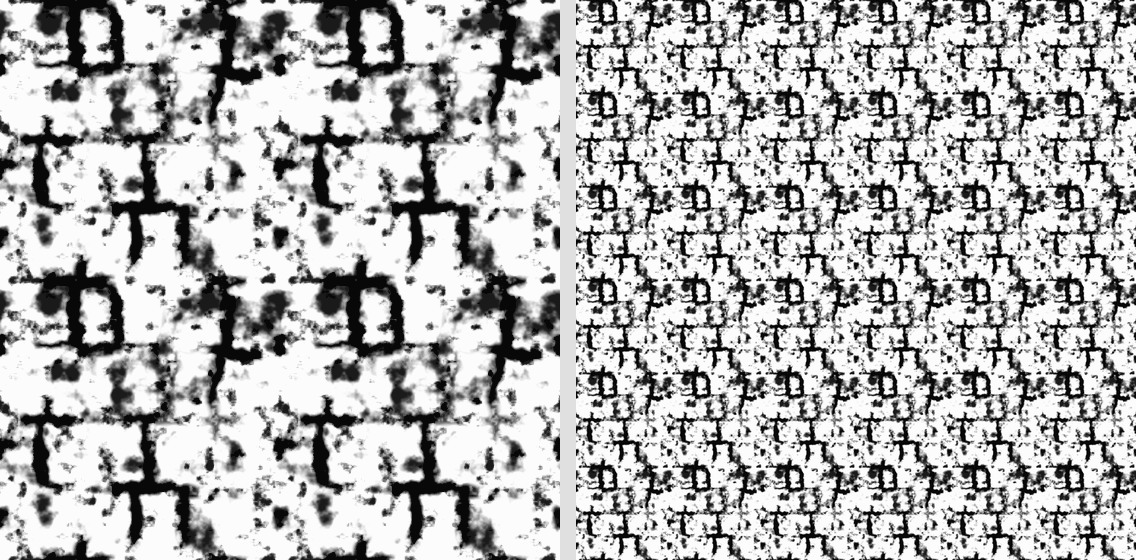
Left: one tile. Right: repeated 3 by 3.
Give the GLSL for this texture map, as a Shadertoy shader.

```glsl
float hash(vec2 p) {
    return fract(sin(dot(p, vec2(127.1, 311.7))) * 43758.5);
}

// Value noise that wraps after a whole number of cells
float noise(vec2 p, float period, float seed) {
    p *= period;
    vec2 cell = floor(p);
    vec2 f = p - cell;
    f = f * f * (3.0 - 2.0 * f);
    vec2 a = mod(cell, period) + seed;
    vec2 b = mod(cell + 1.0, period) + seed;
    return mix(mix(hash(a), hash(vec2(b.x, a.y)), f.x),
               mix(hash(vec2(a.x, b.y)), hash(b), f.x), f.y);
}

float fbm(vec2 p, float period, float seed) {
    float sum = 0.0;
    float amp = 0.53;
    for (int i = 0; i < 4; i++) {
        sum += amp * noise(p, period, seed);
        period *= 2.0;
        seed += 17.0;
        amp *= 0.5;
    }
    return sum;
}

// Depth inside the stone from its rounded outline, and a stone id
float stoneDepth(vec2 p, out vec2 id) {
    float y = p.y * 4.0;
    float row = mod(floor(y), 4.0);
    float x = p.x * 5.0 + 3.0 * hash(vec2(row, 5.0));
    float left = -100.0;
    float right = 100.0;
    id = vec2(0.0, row);

    // Nearest uneven upright joint on either side
    for (int k = -1; k <= 2; k++) {
        float column = floor(x) + float(k);
        float wrapped = mod(column, 5.0);
        float joint = column + 0.5 * (hash(vec2(wrapped, row + 11.0)) - 0.5);
        if (joint <= x && joint > left) {
            left = joint;
            id.x = wrapped;
        }
        if (joint > x) right = min(right, joint);
    }

    vec2 halfSize = vec2((right - left) * 0.1, 0.125);
    vec2 offset = vec2((x - 0.5 * (left + right)) * 0.2, (fract(y) - 0.5) * 0.25);
    vec2 q = abs(offset) - halfSize + 0.03;
    return max(0.03 - length(max(q, 0.0)) - min(max(q.x, q.y), 0.0), 0.0);
}

void mainImage(out vec4 fragColor, in vec2 fragCoord) {
    vec2 p = fract(fragCoord / iResolution.xy * 2.0);

    // Crooked masonry
    vec2 warp = vec2(fbm(p, 7.0, 3.0), fbm(p, 7.0, 41.0)) - 0.5;
    vec2 id;
    float depth = stoneDepth(p + 0.06 * warp, id);
    float grain = fbm(p, 22.0, 23.0) - 0.5;

    // Black joints, filled in only along some stretches
    float joint = 1.0 - smoothstep(0.009, 0.032, depth + 0.045 * grain);
    float band = 0.1 * cos(6.28318 * (p.x - 0.36));
    float filled = smoothstep(0.47, 0.72, noise(p, 6.0, 67.0) + band + 0.5 * grain);

    // Stains vary from stone to stone and fade out towards the joints
    float inside = smoothstep(0.0, 0.03, depth);
    float dirt = 0.28 * (hash(id + 31.0) - 0.5) * inside;
    float core = 0.13 * step(0.68, hash(id + 53.0)) * smoothstep(0.035, 0.08, depth);
    float blotch = fbm(p, 12.0, 89.0) + dirt + core + 0.3 * grain;
    float stain = smoothstep(0.56, 0.83, blotch);

    // Ragged specks crowd the rims
    float rim = 1.0 - smoothstep(0.012, 0.05, depth);
    float speck = smoothstep(0.55, 0.76, fbm(p, 24.0, 137.0) + 0.13 * rim - 0.08);

    float tone = 1.0 - 1.15 * joint * filled - 0.9 * stain - 0.9 * speck;
    fragColor = vec4(vec3(clamp(tone, 0.03, 0.99)), 1.0);
}
```
